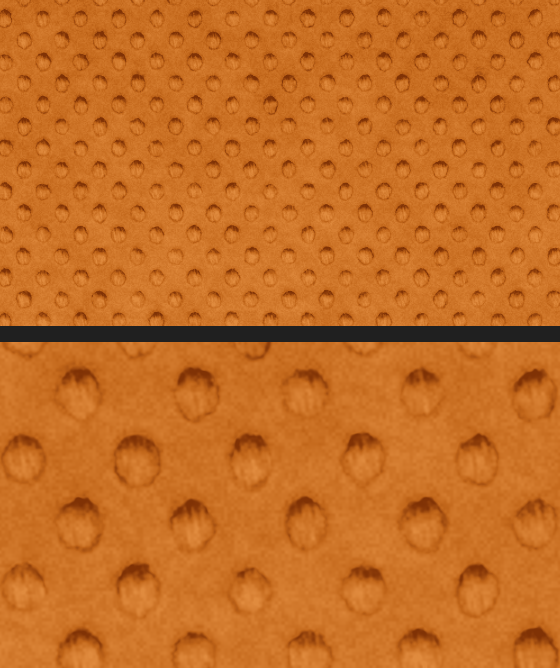
Top, the full canvas; bottom, a detail of the centre.
This texture is drawn by a WebGL 2 fragment shader. Its source:

```glsl
#version 300 es
precision highp float;

#define SPACING vec2(0.1162, 0.0663)
#define FIRST_DOT vec2(0.0157, 0.944)
#define DOT_RADIUS vec2(0.0225, 0.0265)
#define JITTER 0.0035
#define SHADOW_DEPTH 0.62
#define RIM_DEPTH 0.24
#define GRAIN 0.30
#define BLOTCH 0.20
#define SHADE_COLOR vec3(0.50, 0.195, 0.02)
#define PILE_COLOR vec3(0.76, 0.40, 0.10)
#define SHEEN_COLOR vec3(0.88, 0.545, 0.245)

uniform vec2 u_resolution;
out vec4 fragColor;

// Integer hash: two values in 0..1 per cell
vec2 hash2(vec2 cell) {
    uvec2 v = uvec2(ivec2(cell)) * 1664525u + 1013904223u;
    v.x += v.y * 1664525u;
    v.y += v.x * 1664525u;
    v ^= v >> 16u;
    v.x += v.y * 1664525u;
    v.y += v.x * 1664525u;
    v ^= v >> 16u;
    return vec2(v & 65535u) / 65535.0;
}

// Value noise centred on zero
float noise(vec2 p) {
    vec2 i = floor(p), f = fract(p);
    f = f * f * (3.0 - 2.0 * f);
    float low = mix(hash2(i).x, hash2(i + vec2(1, 0)).x, f.x);
    float high = mix(hash2(i + vec2(0, 1)).x, hash2(i + vec2(1, 1)).x, f.x);
    return mix(low, high, f.y) - 0.5;
}

float band(float d, float center, float width) {
    float x = (d - center) / width;
    return exp(-x * x);
}

// Tone change caused by one raised dot; q is in dot radii
float dotTone(vec2 q, vec2 p, float tilt, float strength) {
    float ragged = noise(p * 95.0) * 0.16 + noise(p * 210.0) * 0.10;
    float d = length(q) + ragged;
    float up = q.y + tilt * q.x;
    float inside = 1.0 - smoothstep(0.86, 1.08, d);

    // Deep shade under the upper lip, fading toward the lit crown
    float lip = inside * smoothstep(-0.05, 0.85, up + ragged);
    float halo = band(d, 1.08, 0.22) * smoothstep(-0.3, 0.9, up);
    float tone = -SHADOW_DEPTH * strength * (lip + 0.26 * halo);

    // Thin broken crease around the sides and foot
    float crease = band(d, 0.98, 0.13) * (1.0 - smoothstep(0.1, 0.8, up));
    tone -= RIM_DEPTH * strength * crease * (1.0 + 1.3 * noise(p * 60.0 + 9.0));

    // Brushed crown with upright fibres
    float crown = 1.0 - smoothstep(0.15, 0.95, length(q - vec2(0.0, -0.22)));
    float fibre = noise(vec2(p.x * 230.0 + p.y * 40.0, p.y * 75.0));
    tone += crown * 0.15 + inside * fibre * 0.34;

    // Soft light on the pile just below the dot
    return tone + 0.06 * band(d, 1.28, 0.16) * smoothstep(0.1, -0.8, q.y);
}

// Staggered rows, gathering the nearest dot of three adjacent rows
float dotsTone(vec2 p, float side) {
    float tone = 0.0;
    float nearestRow = round((FIRST_DOT.y - p.y) / SPACING.y);
    for (int k = -1; k <= 1; k++) {
        float row = nearestRow + float(k);
        float shift = 0.5 * mod(row, 2.0);
        float column = round((p.x - FIRST_DOT.x) / SPACING.x - shift);
        vec2 cell = vec2(column, row);
        vec2 center = FIRST_DOT + SPACING * vec2(column + shift, -row);
        center += (hash2(cell + 40.0) - 0.5) * JITTER;
        vec2 vary = hash2(cell + 90.0);
        vec2 radius = DOT_RADIUS * mix(vec2(0.93), vec2(1.06), vary);
        vec2 q = (p - center) / radius;
        if (dot(q, q) < 4.0) {
            float tilt = mix(0.3, -0.3, side) + (vary.x - 0.5) * 0.4;
            tone += dotTone(q, p, tilt, mix(0.78, 1.12, vary.y));
        }
    }
    return tone;
}

void main() {
    vec2 p = gl_FragCoord.xy / u_resolution.y;
    float side = gl_FragCoord.x / u_resolution.x;

    // Plush ground: gentle light falloff, nap patches and fine grain
    float tone = mix(0.71, 0.58, smoothstep(0.0, 1.0, p.y));
    tone += BLOTCH * (noise(p * 7.0) * 0.5 + noise(p * 19.0 + 5.0) * 0.6);
    tone += GRAIN * (noise(p * 290.0) * 0.7 + noise(p * 120.0 + 3.0) * 0.4);
    tone += 0.12 * noise(vec2(p.x * 45.0, p.y * 65.0 + p.x * 20.0));
    tone += dotsTone(p, side);

    vec3 color = mix(SHADE_COLOR, PILE_COLOR, smoothstep(-0.12, 0.52, tone));
    color = mix(color, SHEEN_COLOR, clamp((tone - 0.45) / 0.55, 0.0, 1.0));
    fragColor = vec4(color, 1.0);
}
```
